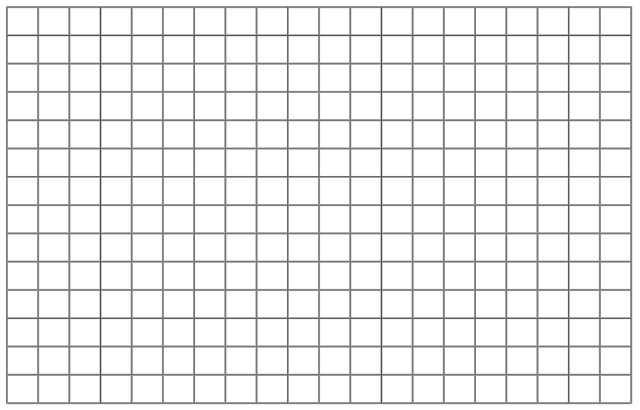
Give the GLSL for this pattern, as a Shadertoy shader.

```glsl
// Share of a blur-wide window covered by a line at distance d
vec2 lineCoverage(vec2 d, float width, vec2 blur) {
    vec2 inner = max(d - 0.5 * blur, vec2(-0.5 * width));
    vec2 outer = min(d + 0.5 * blur, vec2(0.5 * width));
    return clamp((outer - inner) / blur, 0.0, 1.0);
}

void mainImage(out vec4 fragColor, in vec2 fragCoord) {
    // One unit is the canvas height
    float pixel = 1.0 / iResolution.y;
    vec2 cells = vec2(20.0, 14.0);
    vec2 pitch = vec2(0.07613, 0.069);
    float lineWidth = 0.00305;
    vec2 p = fragCoord * pixel - 0.01677;

    // Nearest ruled line on each axis
    vec2 index = clamp(round(p / pitch), vec2(0.0), cells);
    vec2 lineDistance = abs(p - index * pitch);

    // Every third column and fifth row is ruled more crisply
    vec2 crisp = 1.0 - step(0.5, mod(index + vec2(0.0, 2.0), vec2(3.0, 5.0)));
    vec2 blur = max(mix(vec2(0.0046), vec2(0.0035), crisp), vec2(pixel));
    vec2 lines = lineCoverage(lineDistance, lineWidth, blur);

    // Stop both sets of lines at the outer frame
    vec2 halfSize = 0.5 * cells * pitch;
    vec2 outside = abs(p - halfSize) - halfSize - 0.5 * lineWidth;
    vec2 inside = clamp(0.5 - outside / blur, 0.0, 1.0);
    float ink = max(lines.x * inside.y, lines.y * inside.x);

    fragColor = vec4(mix(vec3(1.0), vec3(0.2, 0.185, 0.19), ink), 1.0);
}
```
